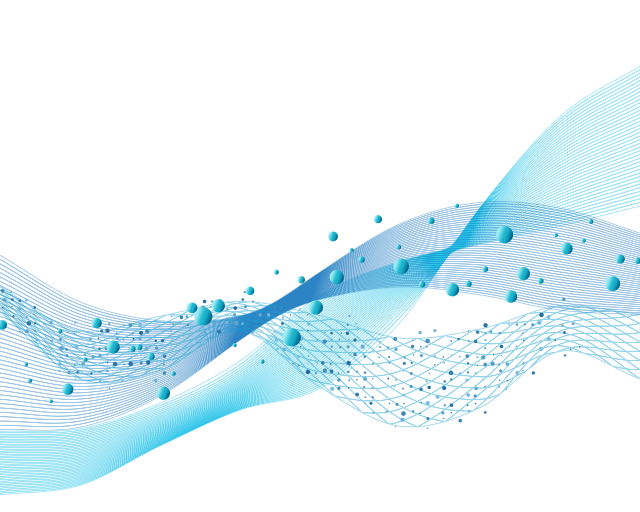
A Shadertoy shader for this background:

```glsl
// Woven line ribbons in blue and cyan with scattered glossy beads on white.

// Lengths are fractions of the canvas width.
const float LINE_WIDTH = 0.00088;
const float FILTER_WIDTH = 1.25;
const float BLUE_LINES = 40.0;
const float CYAN_LINES = 38.0;
const float MESH_LINES = 7.0;
const float MESH_TWIST = 23.0;
const float DENSE_INK = 0.88;
const int BEAD_COUNT = 48;
const float BEAD_SPREAD = 0.078;
const float DOT_CELL = 0.0125;
const float DOT_CHANCE = 0.6;

const vec3 BLUE = vec3(0.06, 0.45, 0.74);
const vec3 CYAN = vec3(0.05, 0.74, 0.90);
const vec3 MESH_BLUE = vec3(0.08, 0.63, 0.83);
const vec3 DOT_LIGHT = vec3(0.50, 0.76, 0.90);
const vec3 DOT_DARK = vec3(0.12, 0.42, 0.62);
const vec3 BEAD_LIGHT = vec3(0.62, 0.93, 0.96);
const vec3 BEAD_MID = vec3(0.10, 0.70, 0.80);
const vec3 BEAD_DARK = vec3(0.0, 0.40, 0.56);

// Heights of the ribbon borders at nine evenly spaced stations.
const float BLUE_RISE[9] = float[9](0.129, 0.133, 0.182, 0.273, 0.371, 0.449, 0.483, 0.474, 0.435);
const float BLUE_FLAT[9] = float[9](0.401, 0.328, 0.298, 0.302, 0.336, 0.353, 0.340, 0.316, 0.309);
const float CYAN_FLAT[9] = float[9](0.126, 0.130, 0.170, 0.236, 0.339, 0.391, 0.419, 0.447, 0.478);
const float CYAN_RISE[9] = float[9](0.027, 0.042, 0.104, 0.160, 0.193, 0.296, 0.475, 0.618, 0.697);
const float MESH_TOP[9] = float[9](0.352, 0.283, 0.306, 0.329, 0.307, 0.272, 0.286, 0.322, 0.309);
const float MESH_BASE[9] = float[9](0.313, 0.208, 0.221, 0.283, 0.195, 0.134, 0.163, 0.251, 0.208);

float hash(vec2 p) {
    vec3 q = fract(vec3(p.xyx) * 0.1031);
    q += dot(q, q.yzx + 33.33);
    return fract((q.x + q.y) * q.z);
}

// Catmull-Rom curve through the stations, with straight ends.
float curve(float k[9], float x) {
    float s = clamp(x, 0.0, 1.0) * 8.0;
    int i = min(int(s), 7);
    float t = s - float(i);
    float b = k[i], c = k[i + 1];
    float a = i > 0 ? k[i - 1] : 2.0 * b - c;
    float d = i < 7 ? k[i + 2 > 8 ? 8 : i + 2] : 2.0 * c - b;
    return b + 0.5 * t * (c - a + t * (2.0 * a - 5.0 * b + 4.0 * c - d
        + t * (3.0 * (b - c) + d - a)));
}

// Middle and half height of a ribbon; the waist keeps crossings from vanishing.
vec2 ribbon(float a[9], float b[9], float x, float waist) {
    float top = curve(a, x), base = curve(b, x);
    return vec2(0.5 * (top + base), length(vec2(0.5 * (top - base), waist)));
}

float pulseIntegral(float x, float w) {
    return floor(x) * w + min(fract(x), w);
}

// Box-filtered coverage of lines lying at whole values of the phase.
float lines(float phase, float pixel) {
    float slope = max(length(vec2(dFdx(phase), dFdy(phase))), 1e-4);
    float w = min(LINE_WIDTH / pixel * slope, 1.0);
    float g = slope * FILTER_WIDTH;
    float x = phase + 0.5 * w;
    return clamp((pulseIntegral(x + 0.5 * g, w) - pulseIntegral(x - 0.5 * g, w)) / g, 0.0, 1.0);
}

float inside(float y, vec2 band, float pixel) {
    return 1.0 - smoothstep(-pixel, pixel, abs(y - band.x) - band.y - 0.5 * LINE_WIDTH);
}

float across(float y, vec2 band) {
    return 0.5 + 0.5 * (y - band.x) / band.y;
}

// Bunches ribbon lines toward the base (positive) or the top (negative).
float bunch(float t, float amount) {
    return t + amount * t * (1.0 - t);
}

float bump(float x, float center, float width) {
    float d = (x - center) / width;
    return exp(-d * d);
}

float disc(float d, float r, float pixel) {
    return clamp((r - d) / pixel + 0.5, 0.0, 1.0);
}

void mainImage(out vec4 fragColor, in vec2 fragCoord) {
    float pixel = 1.0 / iResolution.x;
    vec2 p = fragCoord * pixel;
    vec3 color = vec3(1.0);

    // Ribbons of parallel lines
    vec2 cyan = ribbon(CYAN_FLAT, CYAN_RISE, p.x, 0.006);
    vec2 blue = ribbon(BLUE_RISE, BLUE_FLAT, p.x, 0.012);
    float pull = 0.8 * (bump(p.x, 0.33, 0.15) - bump(p.x, 0.62, 0.1));
    float cyanInk = lines(bunch(clamp(across(p.y, cyan), -0.05, 1.05), pull) * CYAN_LINES, pixel);
    float blueInk = lines(across(p.y, blue) * BLUE_LINES, pixel);
    color = mix(color, CYAN, DENSE_INK * cyanInk * inside(p.y, cyan, pixel));
    color = mix(color, BLUE, DENSE_INK * blueInk * inside(p.y, blue, pixel));

    // Mesh of two line families leaning opposite ways
    vec2 mesh = ribbon(MESH_TOP, MESH_BASE, p.x, 0.004);
    float level = across(p.y, mesh) * MESH_LINES;
    float meshInk = max(lines(level + MESH_TWIST * p.x, pixel), lines(level - MESH_TWIST * p.x, pixel));
    meshInk = max(meshInk, lines(across(p.y, mesh), pixel));
    color = mix(color, MESH_BLUE, meshInk * inside(p.y, mesh, pixel));

    // Fine dots, one per cell, around the mesh
    vec2 cell = floor(p / DOT_CELL);
    vec2 dotAt = (cell + 0.3 + 0.4 * vec2(hash(cell), hash(cell + 17.3))) * DOT_CELL;
    vec2 host = ribbon(MESH_TOP, MESH_BASE, dotAt.x, 0.004);
    float outside = abs(dotAt.y - host.x) - host.y;
    float chance = DOT_CHANCE * (1.0 - smoothstep(-0.02, 0.025, outside));
    chance *= 1.0 - smoothstep(0.75, 0.95, dotAt.x);
    float dotSize = mix(0.001, 0.0036, pow(hash(cell + 5.7), 2.0));
    float dotInk = hash(cell + 41.9) < chance ? disc(length(p - dotAt), dotSize, pixel) : 0.0;
    color = mix(color, mix(DOT_LIGHT, DOT_DARK, hash(cell + 8.1)), dotInk);

    // Glossy beads following the blue ribbon
    for (int i = 0; i < BEAD_COUNT; i++) {
        vec2 seed = vec2(float(i), 3.7);
        float x = (float(i) + hash(seed)) / float(BEAD_COUNT);
        float r = mix(0.003, 0.0145, pow(hash(seed + 9.2), 2.5));
        if (abs(p.x - x) > r + pixel) continue;
        float y = ribbon(BLUE_RISE, BLUE_FLAT, x, 0.0).x + BEAD_SPREAD * (2.0 * hash(seed + 23.5) - 1.0);
        vec2 q = (p - vec2(x, y)) / r;
        float shade = dot(q, vec2(0.85, -0.3));
        vec3 bead = mix(BEAD_LIGHT, BEAD_MID, smoothstep(-0.8, 0.1, shade));
        bead = mix(bead, BEAD_DARK, smoothstep(0.1, 0.9, shade));
        color = mix(color, bead, disc(length(q) * r, r, pixel));
    }
    fragColor = vec4(color, 1.0);
}
```
